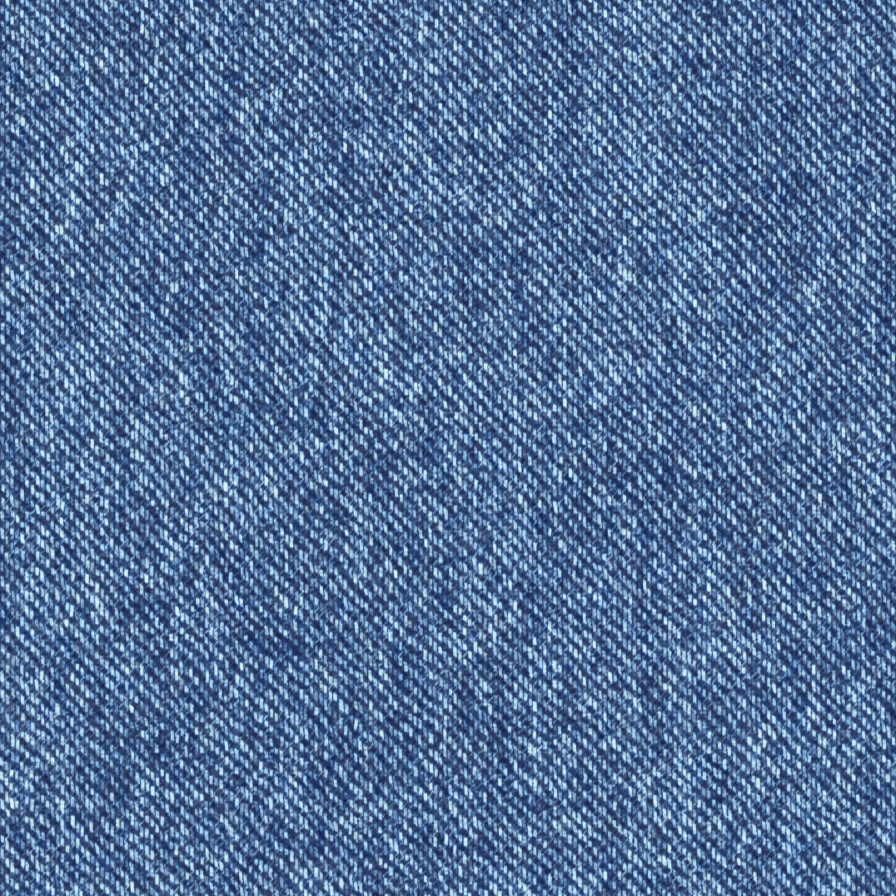
A WebGL 2 fragment shader for this texture:

```glsl
#version 300 es
precision highp float;

uniform vec2 u_resolution;
out vec4 fragColor;

const float WARP_COUNT = 180.0;      // vertical yarns across the canvas
const float TWILL_ROWS = 56.0;       // stitches along each yarn
const float TWILL_STEP = 1.0 / 3.0;  // row shift from one yarn to the next
const float STITCH_HALF_LENGTH = 0.30;
const float STITCH_LEAN = 0.08;
const float YARN_WOBBLE = 0.45;
const float ROW_WOBBLE = 0.50;
const float STITCH_CONTRAST = 1.20;
const float RIDGE_CONTRAST = 0.17;
const float WEFT_CONTRAST = 0.85;
const float WEFT_LEAN = 0.40;
const float STITCH_VARIATION = 1.0;
const float MOTTLE_AMOUNT = 0.28;
const float STREAK_AMOUNT = 0.24;
const float GRAIN_AMOUNT = 1.35;
const float TONE_GAIN = 1.40;
const float TONE_BIAS = -0.13;
const float TINT_AMOUNT = 0.05;
const float TAU = 6.2831853;
const int SAMPLES = 2;               // supersampling per axis

// Dye tones from deep indigo to bleached cotton, with their positions
const int TONES = 8;
const vec3 DYE[TONES] = vec3[](
    vec3(0.08, 0.13, 0.28), vec3(0.15, 0.22, 0.38),
    vec3(0.22, 0.31, 0.48), vec3(0.29, 0.42, 0.59),
    vec3(0.40, 0.54, 0.71), vec3(0.53, 0.68, 0.82),
    vec3(0.70, 0.85, 0.92), vec3(0.86, 0.95, 0.97));
const float DYE_POS[TONES] = float[](
    0.0, 0.08, 0.275, 0.495, 0.695, 0.855, 0.96, 1.0);

uint scramble(uint n) {
    n = n * 747796405u + 2891336453u;
    n = ((n >> ((n >> 28u) + 4u)) ^ n) * 277803737u;
    return (n >> 22u) ^ n;
}

float hash(vec2 cell, uint seed) {
    uvec2 c = uvec2(ivec2(cell));
    uint n = scramble(c.x + scramble(c.y + scramble(seed)));
    return float(n >> 8u) / 16777216.0;
}

float signedNoise(vec2 p, uint seed) {
    vec2 c = floor(p);
    vec2 f = fract(p);
    f = f * f * (3.0 - 2.0 * f);
    vec2 e = vec2(1.0, 0.0);
    float low = mix(hash(c, seed), hash(c + e, seed), f.x);
    float high = mix(hash(c + e.yx, seed), hash(c + e.xx, seed), f.x);
    return mix(low, high, f.y) - 0.5;
}

vec3 dyeColor(float tone) {
    vec3 color = DYE[0];
    for (int i = 1; i < TONES; i++) {
        float t = (tone - DYE_POS[i - 1]) / (DYE_POS[i] - DYE_POS[i - 1]);
        color = mix(color, DYE[i], clamp(t, 0.0, 1.0));
    }
    return color;
}

vec3 denim(vec2 uv) {
    // Uneven yarn spacing and twill phase
    float yarn = uv.x * WARP_COUNT + YARN_WOBBLE * signedNoise(uv * vec2(70.0, 45.0), 1u);
    float column = floor(yarn);
    float across = fract(yarn) - 0.5;
    float lift = uv.y * TWILL_ROWS + ROW_WOBBLE * signedNoise(uv * 18.0, 2u);
    float row = lift + column * TWILL_STEP + STITCH_LEAN * across
        + 0.18 * (hash(vec2(column, 0.0), 3u) - 0.5);
    vec2 cell = vec2(column, floor(row));

    // Rounded warp stitch, random in length, place and brightness
    float halfLength = STITCH_HALF_LENGTH * mix(0.7, 1.2, hash(cell, 4u));
    float along = fract(row) - 0.5 + 0.18 * (hash(cell, 5u) - 0.5);
    float body = 1.0 - smoothstep(0.16, 0.54, abs(across));
    float ends = 1.0 - smoothstep(halfLength - 0.14, halfLength + 0.10, abs(along));
    float stitch = body * ends;
    float level = STITCH_CONTRAST * (stitch - 0.36);
    level += STITCH_VARIATION * (hash(cell, 6u) - 0.5) * (0.3 + 0.7 * stitch);
    level += 0.7 * stitch * smoothstep(0.95, 1.0, hash(cell, 7u));

    // Diagonal ridge shared by neighbouring yarns
    float ridge = lift + (yarn - 0.5) * TWILL_STEP;
    level -= RIDGE_CONTRAST * cos(TAU * ridge);

    // Weft thread glimpsed in the furrow
    float weftRow = row - WEFT_LEAN * across;
    float weftLight = hash(vec2(column, round(weftRow)), 16u);
    float furrow = 0.5 - abs(fract(weftRow) - 0.5);
    level += WEFT_CONTRAST * weftLight * (1.0 - smoothstep(0.03, 0.17, furrow));

    // Worn patches, yarn streaks and fibre grain
    float mottle = 0.4 * signedNoise(uv * 7.0, 8u)
        + 0.4 * signedNoise(uv * 19.0, 9u)
        + 0.7 * signedNoise(uv * 46.0, 10u);
    float streak = signedNoise(uv * vec2(75.0, 9.0), 11u)
        + 0.5 * signedNoise(uv * vec2(9.0, 80.0), 12u);
    float grain = 0.6 * signedNoise(uv * vec2(290.0, 210.0), 13u)
        + 0.6 * signedNoise(uv * 430.0, 14u);
    level += MOTTLE_AMOUNT * mottle + STREAK_AMOUNT * streak + GRAIN_AMOUNT * grain;

    float tone = 0.5 + 0.5 * tanh(TONE_GAIN * (level + TONE_BIAS));
    float tint = TINT_AMOUNT * signedNoise(uv * vec2(150.0, 90.0), 15u);
    return dyeColor(tone) + tint * vec3(1.0, 0.2, -0.8);
}

void main() {
    vec3 color = vec3(0.0);
    for (int i = 0; i < SAMPLES * SAMPLES; i++) {
        vec2 offset = (vec2(i % SAMPLES, i / SAMPLES) + 0.5) / float(SAMPLES) - 0.5;
        color += denim((gl_FragCoord.xy + offset) / u_resolution);
    }
    fragColor = vec4(color / float(SAMPLES * SAMPLES), 1.0);
}
```
